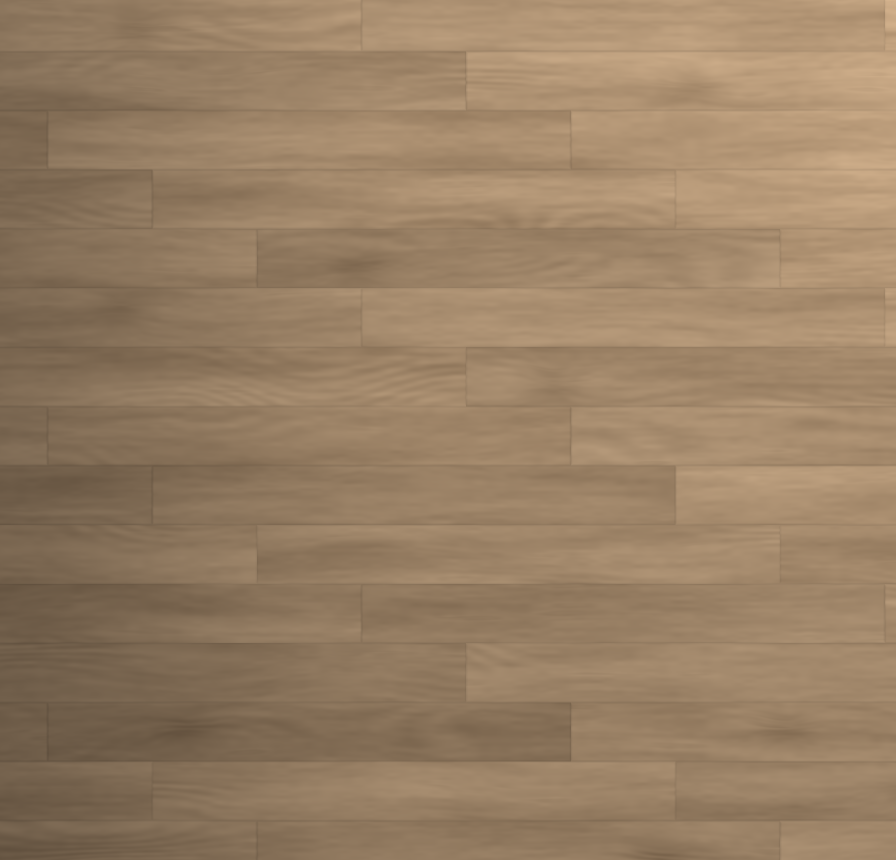
This texture is drawn by a WebGL 1 fragment shader. Its source:

```glsl
precision highp float;
// Oak plank floor: long staggered boards with streaky grain, knots and soft light from the upper right.

uniform vec2 u_resolution;

const float ROWS = 14.53;          // boards down the canvas
const float ROW_PHASE = 0.866;     // part of a board cut off at the top
const float BOARD_LENGTH = 0.584;  // in canvas widths
const float STAGGER = 0.2;         // joint shift per row, in board lengths
const float JOINT_PHASE = -0.109;  // joint of row zero, in board lengths
const float BOARD_ASPECT = 8.84;   // board length over board height
const vec3 OAK = vec3(0.635, 0.533, 0.420);
const vec3 GRAIN_DARK = vec3(0.44, 0.355, 0.265);
const float BOARD_VARIATION = 0.09;
const float SEAM_DARKNESS = 0.09;
const float SEAM_WIDTH = 0.035;    // in board heights
const float KNOT_CHANCE = 0.3;

float hash(vec2 p) {
  vec3 q = fract(p.xyx * 0.1031);
  q += dot(q, q.yzx + 33.33);
  return fract((q.x + q.y) * q.z);
}

float noise(vec2 p) {
  vec2 i = floor(p);
  vec2 f = fract(p);
  f = f * f * (3.0 - 2.0 * f);
  return mix(mix(hash(i), hash(i + vec2(1.0, 0.0)), f.x),
             mix(hash(i + vec2(0.0, 1.0)), hash(i + vec2(1.0, 1.0)), f.x), f.y);
}

// Brightness falls off to the left and to the bottom
float roomLight(vec2 uv) {
  return 0.74 + 0.22 * smoothstep(-0.1, 0.5, uv.x) + 0.08 * uv.x
       + 0.14 * (uv.y - 0.5) + 0.10 * uv.x * uv.x * uv.y;
}

// Knot strength, with the offset from its centre in board heights
float knotMask(vec2 offset) {
  return exp(-dot(offset * vec2(2.2, 3.6), offset * vec2(2.2, 3.6)));
}

vec3 floorColor(vec2 uv) {
  // Board layout: rows run down from the top, joints step along each row
  float down = (1.0 - uv.y) * ROWS - ROW_PHASE;
  float row = floor(down);
  float along = uv.x / BOARD_LENGTH - JOINT_PHASE - row * STAGGER;
  vec2 board = vec2(floor(along), row) + 40.0;
  vec2 local = vec2(along, down) - vec2(floor(along), row);
  vec2 seed = vec2(hash(board), hash(board + 17.3));

  // Knot position; the grain bends around it
  vec2 knotAt = vec2(0.15 + 0.7 * seed.y, 0.3 + 0.4 * seed.x);
  vec2 offset = (local - knotAt) * vec2(BOARD_ASPECT, 1.0);
  float knot = knotMask(offset) * step(hash(board + 5.7), KNOT_CHANCE);

  // Grain from broad bands to fine fibres
  vec2 g = local + floor(seed * 60.0);
  g.y += 0.18 * (noise(g * vec2(4.0, 1.5)) - 0.5) + knot * offset.y * 0.8;
  float broad = noise(g * vec2(1.8, 1.9)) - 0.5;
  float streak = noise(g * vec2(5.0, 5.5) + 7.0) - 0.5;
  float fibre = noise(g * vec2(13.0, 14.0) + 3.0) - 0.5;
  float pores = noise(g * vec2(48.0, 17.0) + 11.0) - 0.5;

  // Arched growth rings appear in patches only
  float rings = sin(34.0 * (g.y * 0.7 + noise(g * vec2(3.5, 1.2) + 23.0)));
  float patchMask = smoothstep(0.5, 0.85, noise(g * vec2(2.5, 1.6) + 31.0));

  float dark = 0.10 - 0.50 * broad - 0.28 * streak - 0.20 * fibre - 0.10 * pores;
  dark += 0.09 * rings * patchMask + 0.30 * knot;
  dark += 0.20 * smoothstep(0.22, 0.45, streak) * smoothstep(-0.1, 0.3, fibre);
  vec3 color = mix(OAK, GRAIN_DARK, clamp(dark, -0.25, 0.9));
  color *= 1.0 + BOARD_VARIATION * (hash(board + 9.1) - 0.5);

  // Thin, uneven seams between boards
  float across = min(local.y, 1.0 - local.y);
  float ends = min(local.x, 1.0 - local.x) * BOARD_ASPECT;
  float seam = 1.0 - smoothstep(0.0, SEAM_WIDTH, min(across, ends));
  color *= 1.0 - SEAM_DARKNESS * seam * (0.4 + 0.6 * noise(vec2(along * 6.0, row)));

  return color * roomLight(uv);
}

void main() {
  // Four samples per pixel smooth the board edges and fibres
  vec3 color = vec3(0.0);
  for (int i = 0; i < 2; i++) {
    for (int j = 0; j < 2; j++) {
      vec2 shift = vec2(float(i), float(j)) * 0.5 - 0.25;
      color += floorColor((gl_FragCoord.xy + shift) / u_resolution);
    }
  }
  gl_FragColor = vec4(color * 0.25, 1.0);
}
```
